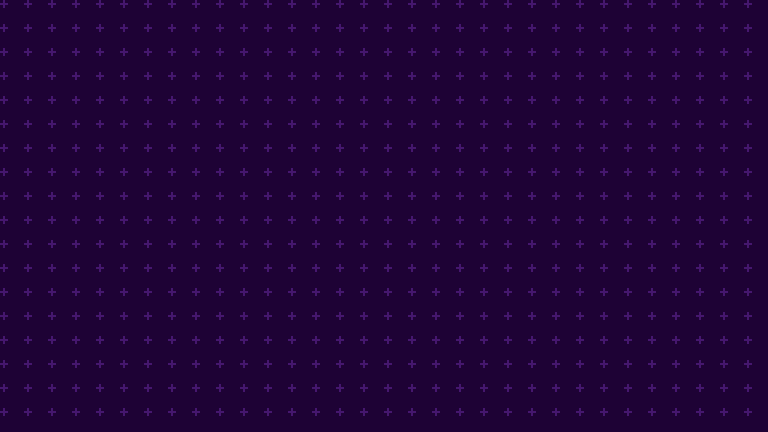
A Shadertoy shader for this pattern:

```glsl
// Small violet plus signs on a dark purple ground, in a 32 by 18 grid.
// Each plus is the union of two bars, smoothed by their pixel coverage;
// whole repeat counts and wrapped distances make the canvas tile.

// Share of a pixel covered on each axis by a bar of the given half size
vec2 barCoverage(vec2 offset, vec2 halfSize, vec2 pixel) {
    return clamp((halfSize - abs(offset)) / pixel + 0.5, 0.0, 1.0);
}

float plusMask(vec2 offset, float halfLength, float halfWidth, vec2 pixel) {
    vec2 across = barCoverage(offset, vec2(halfLength, halfWidth), pixel);
    vec2 upright = barCoverage(offset, vec2(halfWidth, halfLength), pixel);
    return max(across.x * across.y, upright.x * upright.y);
}

void mainImage(out vec4 fragColor, in vec2 fragCoord) {
    // Cell units: one plus per cell, centred near its upper left corner
    vec2 repeats = vec2(32.0, 18.0);
    vec2 pixel = repeats / iResolution.xy;
    vec2 center = vec2(1.0, 5.0) / 6.0;
    vec2 offset = fract(fragCoord * pixel - center + 0.5) - 0.5;

    // Arms span a third of a cell and are a twelfth wide
    float plus = plusMask(offset, 1.0 / 6.0, 1.0 / 24.0, pixel);

    vec3 ground = vec3(0.118, 0.006, 0.207);
    vec3 violet = vec3(0.27, 0.09, 0.43);
    fragColor = vec4(mix(ground, violet, plus), 1.0);
}
```
